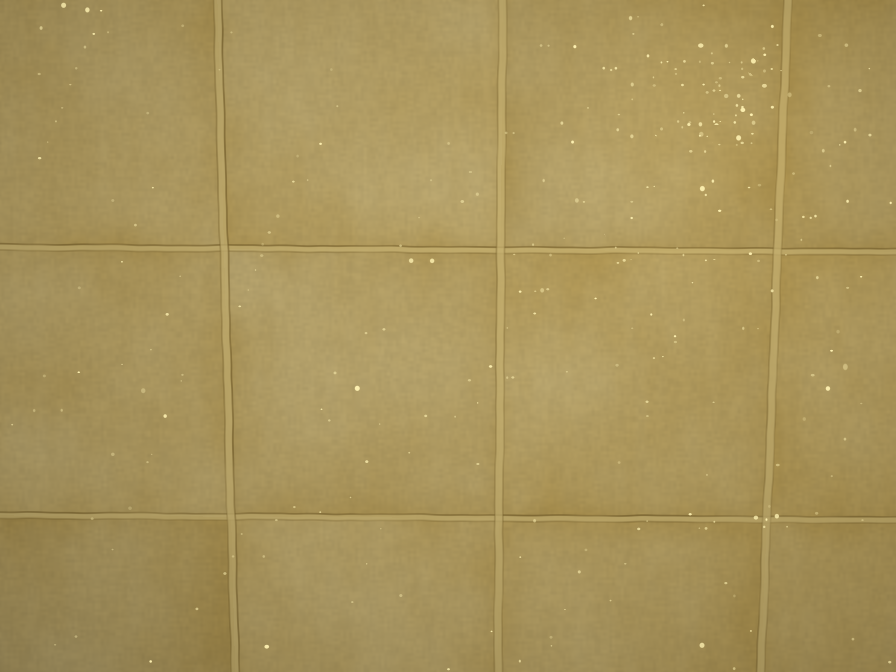
Reproduce this texture procedurally as a WebGL 1 fragment shader.

```glsl
precision highp float;
uniform vec2 u_resolution;

const vec3 CLAY = vec3(0.693, 0.620, 0.412);
const vec3 OCHRE = vec3(0.640, 0.545, 0.300);
const vec3 GROUT = vec3(0.745, 0.665, 0.425);
const vec3 GROOVE = vec3(0.430, 0.345, 0.150);
const vec3 GLINT = vec3(1.0, 0.95, 0.70);

float hash(vec2 p) {
  return fract(sin(dot(p, vec2(127.1, 311.7))) * 43758.5453);
}

float noise(vec2 p) {
  vec2 i = floor(p), f = fract(p);
  f = f * f * (3.0 - 2.0 * f);
  return mix(mix(hash(i), hash(i + vec2(1.0, 0.0)), f.x),
             mix(hash(i + vec2(0.0, 1.0)), hash(i + 1.0), f.x), f.y);
}

float fbm(vec2 p) {
  float sum = 0.0, amp = 0.5;
  for (int i = 0; i < 4; i++) {
    sum += amp * noise(p);
    p = p * 2.03 + 17.3;
    amp *= 0.5;
  }
  return sum / 0.9375;
}

float stripe(float d, float halfWidth, float soft) {
  return 1.0 - smoothstep(halfWidth - soft, halfWidth + soft, abs(d));
}

float blob(vec2 p, vec2 center, vec2 spread) {
  vec2 q = (p - center) / spread;
  return exp(-dot(q, q));
}

// One randomly sized speck per cell, present with the given chance
float specks(vec2 p, float cell, float chance, float soft, float seed) {
  vec2 id = floor(p / cell);
  vec2 jitter = vec2(hash(id + seed), hash(id + seed + 5.7));
  vec2 d = (fract(p / cell) - mix(vec2(0.3), vec2(0.7), jitter)) * cell;
  d.y *= mix(0.75, 1.5, hash(id + seed + 9.1));
  float size = cell * mix(0.08, 0.23, hash(id + seed + 2.3));
  float present = step(hash(id + seed + 13.9), chance);
  float strength = mix(0.35, 1.0, hash(id + seed + 21.0));
  return present * strength * (1.0 - smoothstep(size - soft, size + soft, length(d)));
}

// Tile coordinates with the slight keystone of a tilted view
vec2 tileSpace(vec2 p, vec2 pitch) {
  return vec2(p.x - mix(0.741, 0.748, p.y), p.y - 0.632 + 0.0053 * p.x) / pitch;
}

// Mottled tile face with browner edges and a fine woven grain
vec3 tileFace(vec2 p, vec2 id, vec2 edge) {
  float cloud = fbm(p * 7.0 + id * 3.1);
  float streak = noise(p * vec2(65.0, 14.0));
  float rim = exp(-min(edge.x, edge.y) / 0.035);
  float stain = 0.25 + 0.9 * (cloud - 0.5) + 0.14 * (streak - 0.5);
  stain += rim * (0.20 + 0.5 * cloud) + 0.22 * (hash(id + 4.0) - 0.5);
  stain += 0.25 * smoothstep(0.75, 1.1, p.x);
  vec3 color = mix(CLAY, OCHRE, clamp(stain, 0.0, 1.0));
  float weave = noise(p * vec2(230.0, 90.0)) + noise(p * vec2(90.0, 230.0)) - 1.0;
  return color * (1.0 + 0.035 * weave + 0.035 * (hash(id) - 0.5));
}

// Pale raised joint with a dark groove on either side
vec3 joint(vec3 color, float d, float halfWidth, vec2 grooves, float soft) {
  color = mix(color, GROUT, 0.75 * stripe(d, halfWidth, soft));
  color = mix(color, GROOVE, grooves.x * stripe(d + halfWidth, 0.0013, soft));
  return mix(color, GROOVE, grooves.y * stripe(d - halfWidth, 0.0013, soft));
}

void main() {
  vec2 p = gl_FragCoord.xy / u_resolution.y;
  float aspect = u_resolution.x / u_resolution.y;
  float soft = 0.7 / u_resolution.y;

  vec2 pitch = vec2(mix(0.391, 0.4245, p.y), 0.399);
  vec2 tile = tileSpace(p, pitch);
  vec2 line = floor(tile + 0.5);
  vec2 d = (tile - line) * pitch;
  d += 0.0016 * (vec2(noise(p.yy * 24.0 + line.x), noise(p.xx * 24.0 + line.y)) - 0.5);

  // Surface and joints
  vec3 color = tileFace(p, floor(tile), abs(d));
  float wear = 0.6 + 0.6 * noise(p * 18.0);
  vec2 sideGrooves = vec2(0.35, 0.25 + 0.35 * hash(line.xx + 3.0)) * wear;
  color = joint(color, d.y, 0.0046, vec2(0.32, 0.60) * wear, soft);
  color = joint(color, d.x, 0.0060, sideGrooves, soft);

  // Uneven lighting
  vec2 q = (p - vec2(0.56 * aspect, 0.60)) / vec2(aspect, 1.0);
  color *= 1.035 - 0.33 * dot(q, q);
  color += vec3(0.045, 0.035, 0.012) * blob(p, vec2(1.05, 0.82), vec2(0.22));

  // Glints, dense at the hot spot and along the damp joints
  float hot = blob(p, vec2(1.07, 0.85), vec2(0.075, 0.065));
  float halo = blob(p, vec2(1.04, 0.68), vec2(0.24, 0.27));
  float damp = stripe(d.y + 0.006, 0.008, 0.004) * blob(p, vec2(1.05, 0.4), vec2(0.2, 0.5));
  float chance = 0.32 * hot + 0.045 * halo + 0.20 * damp;
  float shine = specks(p, 0.011, chance, soft, 1.0);
  shine = max(shine, specks(p + 0.37, 0.019, 0.38 * hot + 0.012 * halo, soft, 31.0));
  shine = max(shine, 0.6 * specks(p + 0.71, 0.013, 0.025 * halo + 0.002, soft, 57.0));
  color = mix(color, GLINT, shine);

  gl_FragColor = vec4(color, 1.0);
}
```
